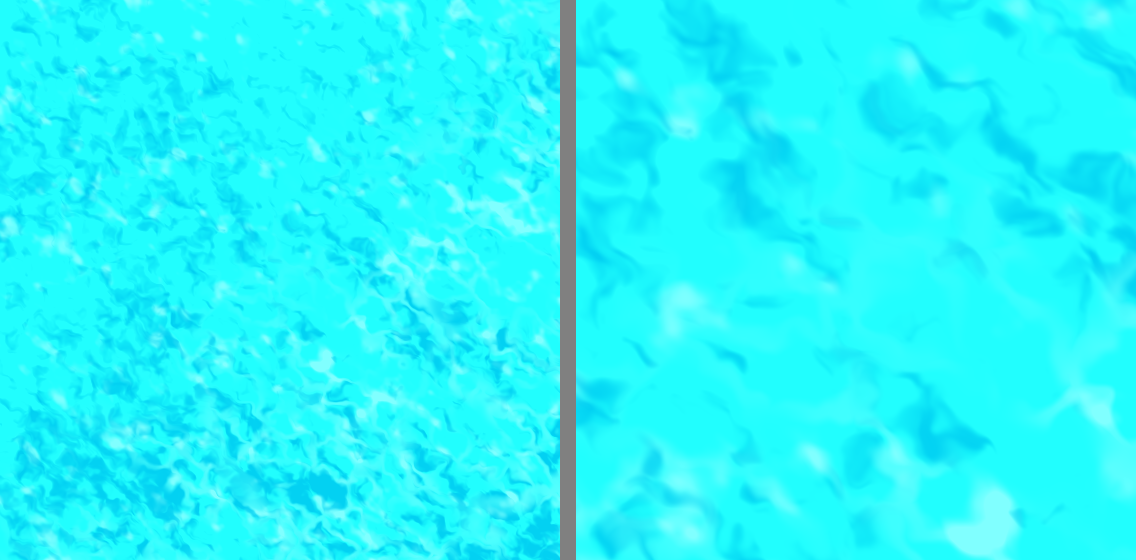
Left, the full canvas; right, a detail of the centre.
Write a three.js fragment shader that draws this texture.

```glsl
// Sunlit turquoise water: a flat cyan surface with fine slanting flecks and
// shaded patches, and a net of pale caustic lines towards the lower right.
// Layered value noise gives the shade, warped cellular noise gives the net.

varying vec2 vUv;

const vec3 DEEP = vec3(0.01, 0.82, 0.95);
const vec3 SHADE = vec3(0.08, 0.94, 0.98);
const vec3 WATER = vec3(0.13, 0.995, 0.995);
const vec3 GLINT = vec3(0.50, 1.00, 1.00);
const vec2 FLOW = vec2(0.77, -0.64);   // direction of the streaks

vec2 hash2(vec2 p) {
  vec3 h = fract(vec3(p.xyx) * vec3(0.1031, 0.1030, 0.0973));
  h += dot(h, h.yzx + 33.33);
  return fract((h.xx + h.yz) * h.zy);
}

float valueNoise(vec2 p) {
  vec2 cell = floor(p);
  vec2 f = fract(p);
  f = f * f * (3.0 - 2.0 * f);
  float low = mix(hash2(cell).x, hash2(cell + vec2(1.0, 0.0)).x, f.x);
  float high = mix(hash2(cell + vec2(0.0, 1.0)).x, hash2(cell + 1.0).x, f.x);
  return mix(low, high, f.y);
}

// Three octaves, normalised to 0..1
float layeredNoise(vec2 p) {
  float sum = 0.0;
  float weight = 0.57;
  for (int i = 0; i < 3; i++) {
    sum += weight * valueNoise(p);
    p = mat2(1.6, 0.8, -0.8, 1.6) * p + 17.3;
    weight *= 0.5;
  }
  return sum;
}

// x: gap between the two nearest cell points, y: random value of the cell
vec2 cellular(vec2 p) {
  vec2 base = floor(p);
  float nearest = 8.0;
  float second = 8.0;
  float id = 0.0;
  for (int y = -1; y <= 1; y++) {
    for (int x = -1; x <= 1; x++) {
      vec2 cell = base + vec2(float(x), float(y));
      vec2 jitter = hash2(cell + 41.0);
      float d = length(cell + jitter - p);
      if (d < nearest) {
        second = nearest;
        nearest = d;
        id = fract(jitter.x * 7.0 + jitter.y * 13.0);
      } else {
        second = min(second, d);
      }
    }
  }
  return vec2(second - nearest, id);
}

// Soft band around the segment from a to b
float softBand(vec2 p, vec2 a, vec2 b, float width) {
  vec2 along = b - a;
  float t = clamp(dot(p - a, along) / dot(along, along), 0.0, 1.0);
  float d = length(p - a - along * t) / width;
  return exp(-d * d);
}

// Shifts the point so that cell borders become ragged and wavy
vec2 ripple(vec2 p) {
  vec2 ragged = vec2(layeredNoise(p * 36.0), layeredNoise(p * 36.0 + 60.0)) - 0.5;
  return p + ragged * 0.036 + 0.006 * sin(p.yx * 27.0 + vec2(0.0, 2.0));
}

// Pale line where the distance falls to zero
float paleLine(float distance0, float width) {
  return 1.0 - smoothstep(0.15 * width, width, distance0);
}

vec3 waterColour(float dark, float light) {
  vec3 colour = mix(WATER, SHADE, clamp(dark / 0.3, 0.0, 1.0));
  colour = mix(colour, DEEP, clamp((dark - 0.3) / 0.7, 0.0, 1.0));
  return mix(colour, GLINT, light);
}

void main() {
  // Axes along and across the flow
  vec2 q = vec2(dot(vUv, FLOW), dot(vUv, vec2(-FLOW.y, FLOW.x))) + 3.0;
  vec2 wavy = ripple(q);
  float netArea = smoothstep(0.75, 1.3, vUv.x + 1.0 - vUv.y);

  // Caustic net with a few long lines along the flow
  vec2 net = cellular(wavy * vec2(15.0, 23.0));
  float ridge = abs(valueNoise(wavy * vec2(4.0, 13.0) + 31.0) - 0.5);
  float broken = smoothstep(0.3, 0.7, layeredNoise(q * vec2(14.0, 22.0) + 5.0));
  float line = max(paleLine(net.x, 0.34) * broken,
                   paleLine(ridge, 0.07) * (0.3 + 0.7 * broken)) * netArea;

  // Shade: wide drifts, fine flecks and single darker cells
  float drift = layeredNoise(q * vec2(4.0, 5.5) + 9.0) - 0.5;
  float flecks = layeredNoise(wavy * vec2(40.0, 64.0)) - 0.5;
  float bands = softBand(vUv, vec2(0.54, 0.60), vec2(0.88, 0.35), 0.06)
              + softBand(vUv, vec2(0.08, 0.20), vec2(0.58, 0.09), 0.07);
  float patches = (net.y - 0.42) * smoothstep(0.05, 0.25, net.x) * netArea;
  float depth = 0.65 * drift + (1.25 - 0.3 * netArea) * flecks
              + 0.22 * bands + 0.36 * patches;
  float dark = clamp((depth - 0.03) / 0.46, 0.0, 1.0);
  dark = mix(dark, smoothstep(0.05, 0.75, dark), netArea) * (1.0 - 0.85 * line);

  // Light: net lines and scattered glints
  float glints = layeredNoise(q * vec2(27.0, 38.0) + 80.0);
  float light = smoothstep(0.60, 0.90, glints) * (1.0 - 0.6 * dark);
  light = clamp(light + 0.6 * line * (0.4 + glints), 0.0, 1.0);

  gl_FragColor = vec4(waterColour(dark, light), 1.0);
}
```
